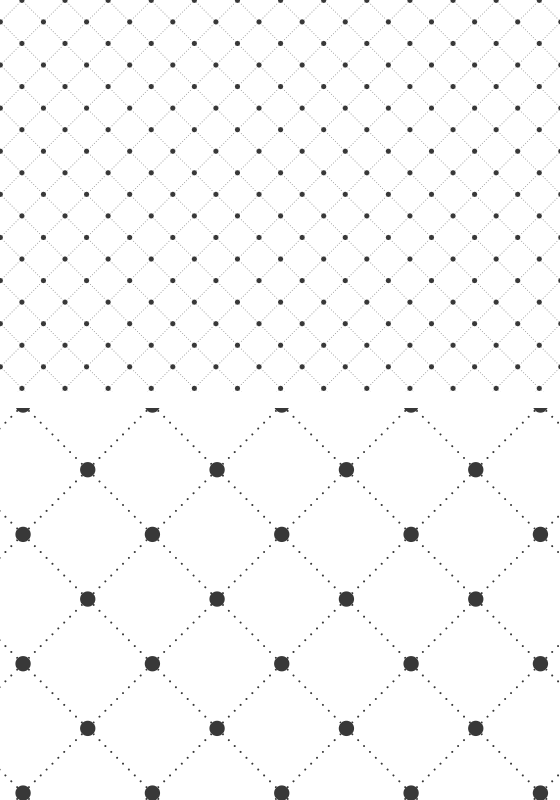
Top, the full canvas; bottom, a detail of the centre.
Reproduce this pattern procedurally as a Shadertoy shader.

```glsl
// Lengths are fractions of the canvas width.
const float PERIOD       = 0.07699;             // horizontal and vertical repeat, 13 across
const vec2  FIRST_NODE   = vec2(0.0391, 0.0006); // from the top left corner
const float NODE_RADIUS  = 0.00455;
const float SPECK_RADIUS = 0.00058;
const float SPECKS       = 11.0;                // dotted steps from node to node
const vec3  PAPER        = vec3(1.0);
const vec3  INK          = vec3(0.22);

// Signed offset to the nearest integer.
vec2 nearest(vec2 v) {
    return v - floor(v + 0.5);
}

// Antialiased disc; discs thinner than a pixel fade instead of vanishing.
float disc(float dist, float radius, float pixel) {
    float drawn = max(radius, 0.5 * pixel);
    float fade = radius / drawn;
    return fade * fade * clamp(0.5 - (dist - drawn) / pixel, 0.0, 1.0);
}

void mainImage(out vec4 fragColor, in vec2 fragCoord) {
    float pixel = 1.0 / iResolution.x;
    vec2 pos = vec2(fragCoord.x, iResolution.y - fragCoord.y) * pixel - FIRST_NODE;

    // Diagonal lattice: nodes at integers, lines along both axes
    vec2 lattice = vec2(pos.x + pos.y, pos.x - pos.y) / PERIOD;
    float edge = PERIOD * inversesqrt(2.0);
    vec2 toNode = nearest(lattice) * edge;
    vec2 toSpeck = nearest(lattice * SPECKS) * edge / SPECKS;

    // Dotted lines in both diagonal directions
    float speckDist = min(length(vec2(toNode.x, toSpeck.y)),
                          length(vec2(toSpeck.x, toNode.y)));
    float ink = disc(speckDist, SPECK_RADIUS, pixel);

    // Solid dots at the crossings
    ink = max(ink, disc(length(toNode), NODE_RADIUS, pixel));

    fragColor = vec4(mix(PAPER, INK, ink), 1.0);
}
```
